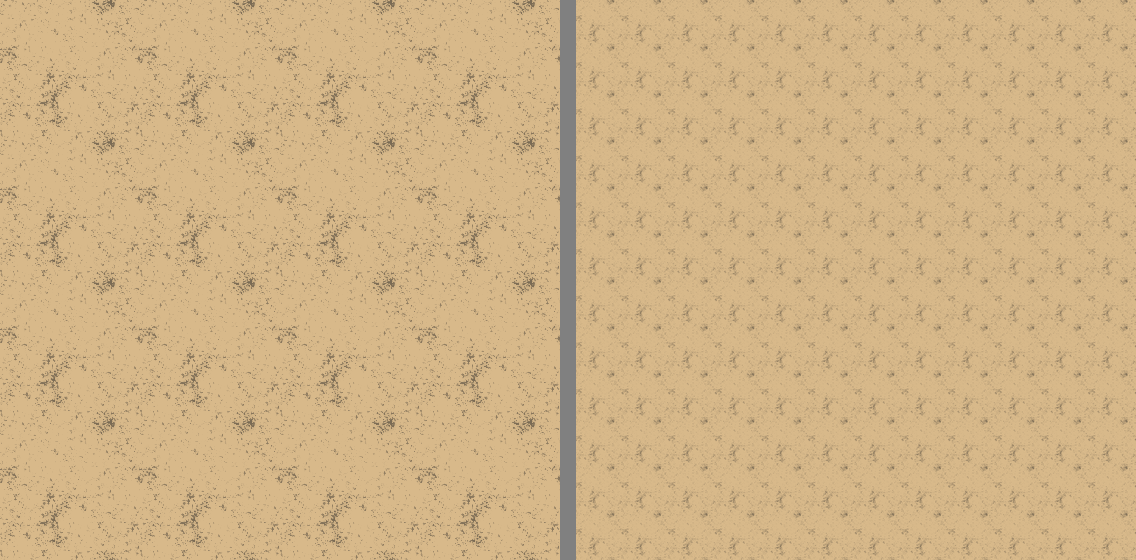
Left: one tile. Right: repeated 3 by 3.
Write a three.js fragment shader that draws this texture.

```glsl
// Sand-coloured plaster with clumps of fine dark grime, repeated 4 by 4.
// Soft blots lay out the clumps in one tile; wrapping noise breaks them
// into patches, and fine grain and hairline scratches turn them into flecks.

#define REPEATS 4.0
#define BLOTS 20
#define GRAIN_CELLS 56.0
#define PATCH_CELLS 5.0
#define SCRATCH_CELLS 5.0
#define SCRATCH_WIDTH 0.03
#define EDGE_WARP 0.10
#define CLEAN_LEVEL 0.77
#define DENSE_LEVEL 0.46
#define SAND vec3(0.848, 0.726, 0.541)
#define GRIME vec3(0.29, 0.26, 0.22)

varying vec2 vUv;

float hash(vec2 cell, float seed) {
  return fract(sin(dot(cell, vec2(127.1, 311.7)) + seed * 74.7) * 43758.5);
}

// Value noise over one tile, wrapping after the given number of cells
float noise(vec2 tile, float cells, float seed) {
  vec2 p = tile * cells;
  vec2 i = floor(p);
  vec2 f = p - i;
  f = f * f * (3.0 - 2.0 * f);
  vec2 a = mod(i, cells);
  vec2 b = mod(i + 1.0, cells);
  float low = mix(hash(a, seed), hash(vec2(b.x, a.y), seed), f.x);
  float high = mix(hash(vec2(a.x, b.y), seed), hash(b, seed), f.x);
  return mix(low, high, f.y);
}

float fbm(vec2 tile, float cells, float seed) {
  float sum = 0.0;
  float weight = 0.53;
  for (int k = 0; k < 4; k++) {
    sum += weight * noise(tile, cells, seed + float(k));
    cells *= 2.0;
    weight *= 0.5;
  }
  return sum;
}

// Layout of the clumps: centre, radius, strength (negative keeps it clean)
float clumpField(vec2 tile) {
  vec4 blot[BLOTS];
  blot[0] = vec4(0.76, 0.99, 0.075, 0.95);
  blot[1] = vec4(0.77, 0.87, 0.075, 0.8);
  blot[2] = vec4(0.86, 0.78, 0.06, 0.7);
  blot[3] = vec4(0.97, 0.70, 0.045, 0.5);
  blot[4] = vec4(0.05, 0.63, 0.06, 0.75);
  blot[5] = vec4(0.12, 0.56, 0.06, 0.45);
  blot[6] = vec4(0.34, 0.51, 0.06, 0.6);
  blot[7] = vec4(0.34, 0.37, 0.08, 0.75);
  blot[8] = vec4(0.34, 0.27, 0.085, 0.8);
  blot[9] = vec4(0.47, 0.44, 0.08, 0.65);
  blot[10] = vec4(0.42, 0.14, 0.10, 0.7);
  blot[11] = vec4(0.85, 0.17, 0.11, 0.55);
  blot[12] = vec4(0.06, 0.28, 0.13, 0.45);
  blot[13] = vec4(0.23, 0.98, 0.07, 0.45);
  blot[14] = vec4(0.07, 0.80, 0.055, 0.6);
  blot[15] = vec4(0.06, 0.02, 0.06, 0.5);
  blot[16] = vec4(0.62, 0.47, 0.06, 0.4);
  blot[17] = vec4(0.22, 0.76, 0.13, -0.45);
  blot[18] = vec4(0.58, 0.68, 0.13, -0.35);
  blot[19] = vec4(0.62, 0.20, 0.09, -0.35);
  float sum = 0.0;
  for (int k = 0; k < BLOTS; k++) {
    vec2 offset = fract(tile - blot[k].xy + 0.5) - 0.5;
    sum += blot[k].w * exp(-dot(offset, offset) / (blot[k].z * blot[k].z));
  }
  return sum;
}

void main() {
  vec2 tile = fract(vUv * REPEATS);
  // Whole-number rotation: still wraps, but hides the noise grid
  vec2 turned = vec2(2.0 * tile.x + tile.y, 2.0 * tile.y - tile.x);

  // Ragged density of grime: main clumps plus small stray patches
  vec2 warp = vec2(fbm(turned, 4.0, 1.0), fbm(turned, 4.0, 7.0)) - 0.5;
  float clumps = clumpField(tile + EDGE_WARP * warp);
  float patches = fbm(turned, PATCH_CELLS, 13.0);
  float strays = fbm(turned, 7.0, 19.0);
  float density = clumps * (0.3 + 0.8 * smoothstep(0.32, 0.66, patches));
  density += 0.45 * smoothstep(0.46, 0.76, strays);
  density = clamp(density, 0.0, 1.0);

  // Fine soft flecks, denser where the grime is denser
  float grain = 0.62 * noise(turned, GRAIN_CELLS, 29.0)
              + 0.38 * noise(turned, GRAIN_CELLS * 0.5, 31.0);
  float level = mix(CLEAN_LEVEL, DENSE_LEVEL, density);
  float flecks = smoothstep(level - 0.10, level + 0.22, grain);

  // Broken hairline scratches
  float ridge = abs(fbm(turned, SCRATCH_CELLS, 37.0) - 0.5);
  float scratch = 1.0 - smoothstep(0.0, SCRATCH_WIDTH, ridge);
  scratch *= smoothstep(0.5, 0.75, noise(turned, 6.0, 43.0));
  scratch *= smoothstep(0.3, 0.65, grain) * (0.25 + 0.75 * density);

  // Grime over sand, with a faint stain under the densest clumps
  float ink = flecks * mix(0.42, 0.66, density);
  ink = max(ink, 0.45 * scratch);
  ink = max(ink, 0.08 * smoothstep(0.25, 1.0, density));
  gl_FragColor = vec4(mix(SAND, GRIME, ink), 1.0);
}
```
